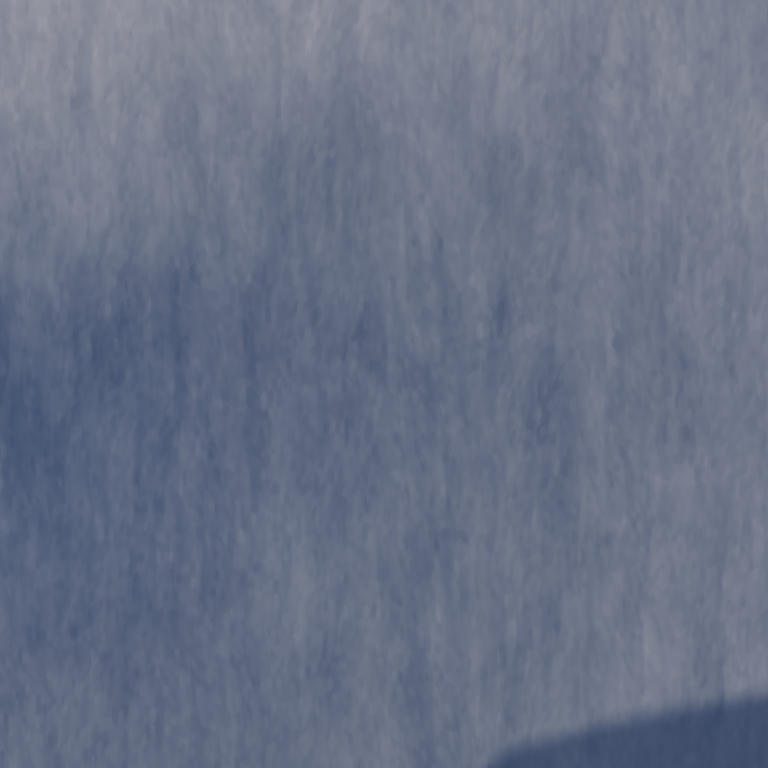
Give the GLSL for this texture, as a WebGL 1 fragment shader.

```glsl
precision highp float;

uniform vec2 u_resolution;

// Colour ramp of the wall, from dim to lit
const vec3 DIM_BLUE = vec3(0.272, 0.325, 0.435);
const vec3 LIT_GREY = vec3(0.53, 0.545, 0.597);
const vec3 BLUE_CAST = vec3(-0.010, 0.0, 0.010);

// Wall brightness at left, middle and right, listed bottom to top
const vec3 TONE_0 = vec3(0.44, 0.50, 0.75);
const vec3 TONE_1 = vec3(0.36, 0.44, 0.78);
const vec3 TONE_2 = vec3(0.21, 0.36, 0.68);
const vec3 TONE_3 = vec3(0.80, 0.56, 0.76);
const vec3 TONE_4 = vec3(1.10, 0.92, 0.82);

// Texture strengths
const float BLOTCH = 0.13;
const float MOTTLE = 0.12;
const float STREAK = 0.15;
const float FIBRE = 0.16;
const float GRAIN = 0.15;
const float RIPPLE = 0.012;
const float FLECK = 0.10;

// Curved shadow in the lower right corner
const float SHADOW_START = 0.635;
const float SHADOW_HEIGHT = 0.097;
const float SHADOW_CURVE = 0.62;
const float SHADOW_BLUR = 0.019;
const float SHADOW_TONE = -0.06;

vec3 hash3(vec2 p) {
  vec3 q = fract(p.xyx * vec3(0.1031, 0.1030, 0.0973));
  q += dot(q, q.yxz + 33.33);
  return fract((q.xxy + q.yzz) * q.zyx);
}

// Smooth cellular noise: cell values blended by distance, centred on zero
float cellNoise(vec2 p) {
  vec2 cell = floor(p);
  vec2 f = p - cell;
  float sum = 0.0;
  float total = 0.0;
  for (int j = -1; j <= 1; j++) {
    for (int i = -1; i <= 1; i++) {
      vec2 offset = vec2(float(i), float(j));
      vec3 h = hash3(cell + offset + 50.0);
      vec2 d = offset + 0.15 + 0.7 * h.xy - f;
      float weight = exp(-6.0 * dot(d, d));
      sum += weight * h.z;
      total += weight;
    }
  }
  return sum / total - 0.5;
}

// Soft elliptical patch
float smear(vec2 p, vec2 centre, vec2 radius) {
  vec2 d = (p - centre) / radius;
  return exp(-dot(d, d));
}

// Broad light falling across the wall
float wallTone(vec2 p) {
  vec3 row = mix(TONE_0, TONE_1, smoothstep(0.0, 0.25, p.y));
  row = mix(row, TONE_2, smoothstep(0.22, 0.52, p.y));
  row = mix(row, TONE_3, smoothstep(0.52, 0.79, p.y));
  row = mix(row, TONE_4, smoothstep(0.74, 1.02, p.y));
  vec3 columns = vec3((1.0 - p.x) * (1.0 - 2.0 * p.x),
                      4.0 * p.x * (1.0 - p.x),
                      p.x * (2.0 * p.x - 1.0));
  return dot(row, columns);
}

// Weathering, from wide blotches to short fibres and sparse flecks
float weathering(vec2 p) {
  vec2 q = p + vec2(0.002 * sin(p.y * 31.0 + p.x * 9.0), 0.02 * sin(p.x * 23.0));
  float tone = BLOTCH * cellNoise(q * vec2(10.0, 6.0));
  tone += MOTTLE * cellNoise(q * vec2(34.0, 19.0) + 43.0);
  tone += STREAK * cellNoise(q * vec2(32.0, 6.0) + 7.0);
  tone += FIBRE * cellNoise(q * vec2(85.0, 14.0) + 19.0);
  tone += GRAIN * cellNoise(q * vec2(150.0, 80.0) + 31.0);
  tone += RIPPLE * sin(q.x * 260.0) * sin(q.x * 47.0 + q.y * 9.0);
  float fleck = cellNoise(q * vec2(110.0, 45.0) + 61.0);
  tone += FLECK * (smoothstep(0.30, 0.48, fleck) - smoothstep(0.30, 0.48, -fleck));
  return tone;
}

// Individual worn and stained patches
float stains(vec2 p) {
  float tone = 0.12 * smear(p, vec2(0.525, 0.60), vec2(0.035, 0.08));
  tone += 0.09 * smear(p, vec2(0.555, 0.55), vec2(0.018, 0.016));
  tone += 0.10 * smear(p, vec2(0.39, 0.25), vec2(0.035, 0.09));
  tone += 0.10 * smear(p, vec2(0.79, 0.60), vec2(0.025, 0.16));
  tone += 0.12 * smear(p, vec2(0.10, 0.76), vec2(0.035, 0.06));
  tone -= 0.10 * smear(p, vec2(0.46, 0.81), vec2(0.06, 0.11));
  tone -= 0.07 * smear(p, vec2(0.575, 0.43), vec2(0.03, 0.14));
  return tone;
}

float cornerShadow(vec2 p) {
  float t = (p.x - SHADOW_START) / (1.0 - SHADOW_START);
  float edge = SHADOW_HEIGHT * pow(max(t, 0.0), SHADOW_CURVE) + 0.3 * min(t, 0.0);
  return 1.0 - smoothstep(-SHADOW_BLUR, SHADOW_BLUR, p.y - edge);
}

void main() {
  vec2 p = gl_FragCoord.xy / u_resolution;
  float surface = weathering(p);
  float tone = wallTone(p) + stains(p) + surface;
  tone = mix(tone, SHADOW_TONE + 0.5 * surface, cornerShadow(p));

  vec3 color = mix(DIM_BLUE, LIT_GREY, tone);
  color += BLUE_CAST * smear(p, vec2(0.0, 0.4), vec2(0.4, 0.3));
  gl_FragColor = vec4(color, 1.0);
}
```
